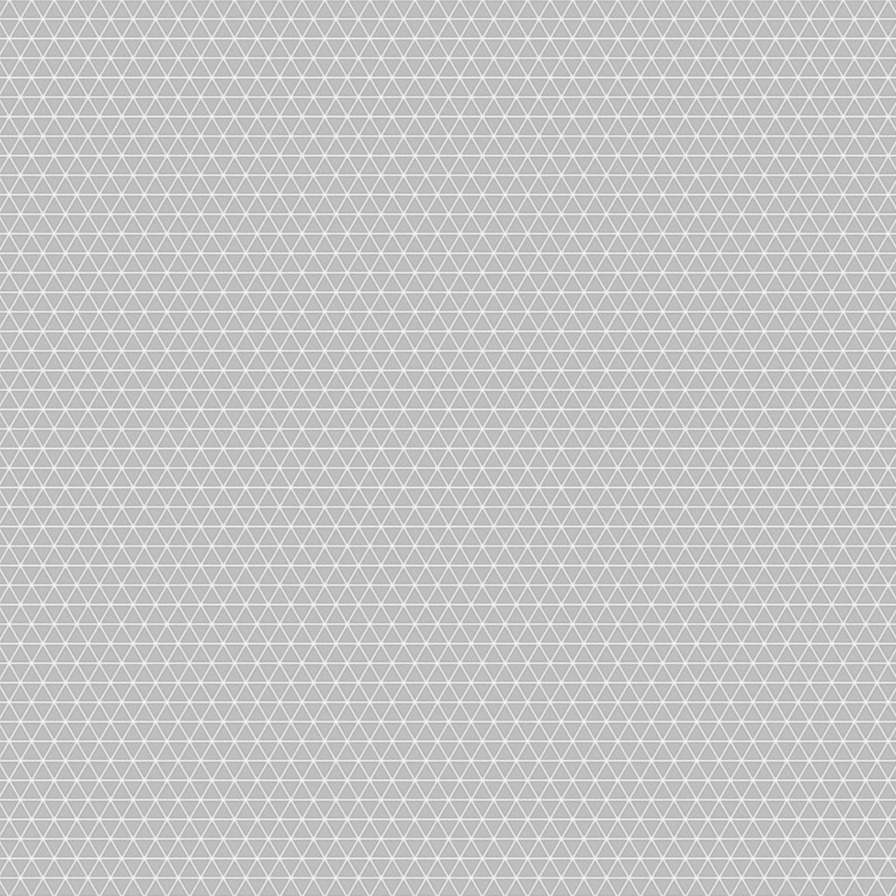
This pattern is drawn by a WebGL 1 fragment shader. Its source:

```glsl
precision highp float;

// Fine lattice of equilateral triangles: pale thin lines on mid grey.
// Three line families, 60 degrees apart, share one spacing; each line has a
// narrow dark fringe, as from sharpening, and a fine hashed grain lies on top.

uniform vec2 u_resolution;

const float ROWS = 45.9;                    // triangle rows per canvas height
const vec2  NODE = vec2(0.375, 0.0202);     // position of one lattice node
const float LINE_WIDTH = 0.0018;
const float FRINGE_WIDTH = 0.0052;
const float EDGE_BLUR = 0.00195;            // softness of line and fringe edges
const float DIAGONAL_STRENGTH = 0.92;
const float GRAIN_CELLS = 512.0;
const float GRAIN_AMOUNT = 0.02;
const vec3  GROUND_COLOR = vec3(0.748);
const vec3  FRINGE_COLOR = vec3(0.697);
const vec3  LINE_COLOR = vec3(0.96);

float hash(vec2 p) {
    vec3 q = fract(vec3(p.xyx) * 0.1031);
    q += dot(q, q.yzx + 33.33);
    return fract((q.x + q.y) * q.z);
}

// Difference of neighbouring hashes: grain without broad blotches.
float fineGrain(vec2 cell) {
    float neighbours = hash(cell + vec2(1.0, 0.0)) + hash(cell + vec2(0.0, 1.0));
    return hash(cell) - 0.5 * neighbours;
}

// Distances to the nearest of the parallel lines in each family.
vec3 lineDistances(vec3 t, float spacing) {
    return abs(fract(t / spacing + 0.5) - 0.5) * spacing;
}

// Box-filtered coverage of bands of the given width at distances d.
vec3 bandCoverage(vec3 d, float width, float blur) {
    vec3 nearEdge = max(d - 0.5 * blur, vec3(-0.5 * width));
    vec3 farEdge = min(d + 0.5 * blur, vec3(0.5 * width));
    return max(farEdge - nearEdge, 0.0) / blur;
}

// Screen blend of the three families.
float unite(vec3 coverage) {
    vec3 open = 1.0 - coverage;
    return 1.0 - open.x * open.y * open.z;
}

void main() {
    vec2 uv = gl_FragCoord.xy / u_resolution.y;
    vec2 p = uv - NODE;
    float blur = max(EDGE_BLUR, 1.0 / u_resolution.y);

    // Horizontal, rising and falling families
    float across = 0.5 * sqrt(3.0) * p.x;
    vec3 axes = vec3(p.y, across - 0.5 * p.y, across + 0.5 * p.y);
    vec3 d = lineDistances(axes, 1.0 / ROWS);
    vec3 strength = vec3(1.0, DIAGONAL_STRENGTH, DIAGONAL_STRENGTH);

    // Fringe first, then the bright lines
    float fringe = unite(bandCoverage(d, FRINGE_WIDTH, blur));
    float lines = unite(strength * bandCoverage(d, LINE_WIDTH, blur));
    vec3 color = mix(GROUND_COLOR, FRINGE_COLOR, fringe);
    color = mix(color, LINE_COLOR, lines);

    color += GRAIN_AMOUNT * fineGrain(floor(uv * GRAIN_CELLS));

    gl_FragColor = vec4(color, 1.0);
}
```
